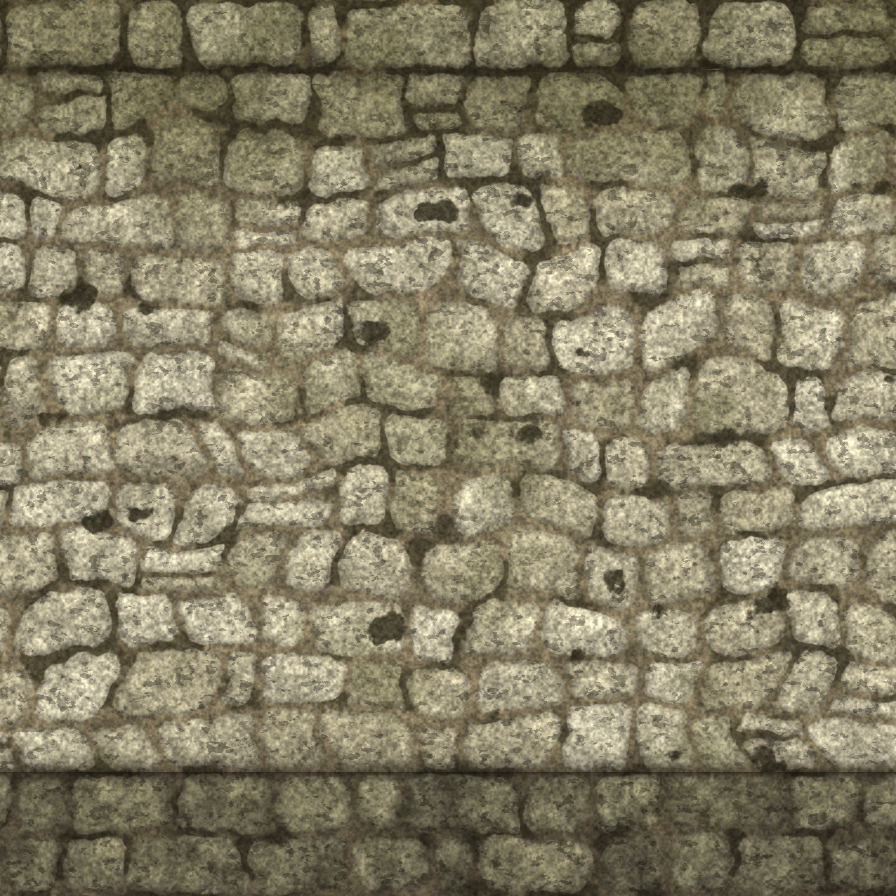
A Shadertoy shader for this texture:

```glsl
const float PLINTH_TOP = 0.138;
const float COPING_BASE = 0.922;
const float WALL_ROWS = 12.0;
const float JOINT = 0.0040;
const float WARP = 0.042;
const float SPLIT_CHANCE = 0.07;
const float STAIN_GRID = 7.0;
const float EXPOSURE = 1.05;
const vec3 PALE_STONE = vec3(0.740, 0.713, 0.612);
const vec3 GREY_STONE = vec3(0.605, 0.574, 0.462);
const vec3 MORTAR = vec3(0.465, 0.420, 0.322);
const vec3 PLINTH_STONE = vec3(0.405, 0.386, 0.300);
const vec3 MOSS = vec3(0.400, 0.385, 0.265);
const vec3 SOOT = vec3(0.190, 0.178, 0.122);

struct Stone { float depth; float tone; vec2 local; };

float hash(vec2 p) {
    vec3 q = fract(p.xyx * 0.1031);
    q += dot(q, q.yzx + 33.33);
    return fract((q.x + q.y) * q.z);
}

float noise(vec2 p) {
    vec2 i = floor(p), f = fract(p);
    f = f * f * (3.0 - 2.0 * f);
    return mix(mix(hash(i), hash(i + vec2(1, 0)), f.x),
               mix(hash(i + vec2(0, 1)), hash(i + vec2(1, 1)), f.x), f.y);
}

float fbm(vec2 p) {
    float sum = 0.0, amp = 0.5;
    for (int i = 0; i < 5; i++) {
        sum += amp * noise(p);
        p = mat2(1.6, 1.2, -1.2, 1.6) * p + 17.3;
        amp *= 0.5;
    }
    return sum / 0.97;
}

float jointX(float column, float row) {
    return column + 0.66 * (hash(vec2(column + 40.0, row * 7.0 + 3.0)) - 0.5);
}

// Finds the stone in a course of uneven blocks; some blocks are split.
Stone findStone(vec2 p, float base, float height, float width, float seed, float splitChance) {
    float row = floor((p.y - base) / height);
    float key = row + seed;
    float shift = hash(vec2(key, 5.0));
    float x = p.x / width + shift;
    float column = floor(x);
    if (x < jointX(column, key)) column -= 1.0;
    else if (x >= jointX(column + 1.0, key)) column += 1.0;

    vec2 lo = vec2((jointX(column, key) - shift) * width, base + row * height);
    vec2 hi = vec2((jointX(column + 1.0, key) - shift) * width, lo.y + height);
    vec2 id = vec2(column + 60.0, key * 3.0);
    if (hash(id + 9.1) < splitChance) {
        float cut = mix(lo.y, hi.y, 0.38 + 0.24 * hash(id + 2.7));
        if (p.y < cut) hi.y = cut;
        else { lo.y = cut; id += 31.0; }
    }

    vec2 halfSize = 0.5 * (hi - lo);
    vec2 q = p - 0.5 * (lo + hi);
    float tilt = (hash(id + 4.4) - 0.5) * 0.2;
    vec2 local = q / halfSize;
    q += tilt * vec2(q.y, -q.x);
    q.x *= 1.0 + 0.28 * (hash(id + 6.2) - 0.5) * local.y;
    float radius = min(halfSize.x, halfSize.y) * mix(0.3, 0.7, hash(id + 1.3));
    vec2 d = abs(q) - halfSize + JOINT + radius;
    float sd = length(max(d, 0.0)) + min(max(d.x, d.y), 0.0) - radius;
    return Stone(-sd, hash(id + 8.8), local);
}

// Ragged sooty blotches scattered on a jittered grid.
float stains(vec2 p) {
    float mask = 0.0;
    float rag = 0.065 * (fbm(p * 38.0) - 0.5);
    vec2 cell = floor(p * STAIN_GRID);
    for (int j = -1; j <= 1; j++)
    for (int i = -1; i <= 1; i++) {
        vec2 c = cell + vec2(i, j);
        vec2 center = (c + vec2(hash(c + 11.0), hash(c + 23.0))) / STAIN_GRID;
        float size = mix(-0.005, 0.014, hash(c + 37.0));
        vec2 q = (p - center) * vec2(0.75, 1.2);
        mask = max(mask, 1.0 - smoothstep(size - 0.006, size + 0.003, length(q) + rag));
    }
    return mask;
}

void mainImage(out vec4 fragColor, in vec2 fragCoord) {
    vec2 uv = fragCoord / iResolution.xy;
    float pixel = 1.0 / iResolution.y;
    bool plinth = uv.y < PLINTH_TOP;
    bool coping = uv.y > COPING_BASE;

    // Bent courses, straightened at the ledges
    float ledge = abs(uv.y - PLINTH_TOP);
    float straight = min(ledge, abs(uv.y - COPING_BASE));
    vec2 bend = vec2(noise(uv * 11.0), noise(uv * 10.0 + 50.0)) - 0.5;
    vec2 chips = vec2(fbm(uv * 55.0), fbm(uv * 55.0 + 90.0)) - 0.5;
    float freedom = smoothstep(0.0, 0.05, straight) * (plinth || coping ? 0.25 : 1.0);
    vec2 p = uv + bend * WARP * freedom + chips * 0.013;

    Stone stone;
    if (plinth) stone = findStone(p, 0.0, PLINTH_TOP * 0.5, 0.095, 2.0, 0.0);
    else if (coping) stone = findStone(p, COPING_BASE, 0.080, 0.100, 70.0, 0.08);
    else stone = findStone(p, PLINTH_TOP, (COPING_BASE - PLINTH_TOP) / WALL_ROWS, 0.081, 20.0, SPLIT_CHANCE);

    float cloud = fbm(uv * 9.0 + 7.0);
    float mottling = fbm(uv * 42.0 + 3.0);
    float grain = fbm(uv * 200.0) - 0.5;
    float grit = noise(uv * 380.0 + 12.0) - 0.5;
    float pits = smoothstep(0.63, 0.69, fbm(uv * vec2(85.0, 135.0) + 20.0));
    float upper = smoothstep(0.70, 0.94, uv.y);

    // Stone faces with worn rims
    vec3 face = mix(GREY_STONE, PALE_STONE, clamp(stone.tone * 0.9 + 0.5 * (mottling - 0.4), 0.0, 1.0));
    if (plinth) face = PLINTH_STONE * (0.86 + 0.28 * stone.tone);
    face *= 0.82 + 0.20 * smoothstep(0.0, 0.009, stone.depth);
    face *= 1.0 + 0.08 * stone.local.y + (plinth ? 0.9 : 0.36) * (mottling - 0.5);
    face *= 1.0 - 0.28 * pits;
    float mossy = smoothstep(0.50, 0.80, cloud + 0.14 * upper) * (plinth ? 0.15 : 0.5);
    face = mix(face, MOSS, mossy);

    // Mortar bed and recessed shadows
    vec3 bed = MORTAR * (0.76 + 0.48 * mottling);
    float recess = smoothstep(0.50, 0.64, fbm(uv * 22.0 + 31.0) + 0.13 * upper);
    bed = mix(bed, SOOT, recess * 0.65);
    if (plinth) bed *= 0.66;
    float cover = smoothstep(-0.0008 - pixel * 0.6, 0.0010 + pixel * 0.6, stone.depth);
    vec3 color = mix(bed, face, cover);

    // Weathering
    if (!plinth && !coping) color = mix(color, SOOT, stains(uv) * 0.82);
    color *= mix(vec3(1.0), vec3(0.78, 0.78, 0.72), upper);
    color *= EXPOSURE * (0.90 + 0.20 * cloud);
    color *= 1.0 + 0.72 * grain + 0.28 * grit;
    float ledgeShade = plinth ? 0.005 : 0.014;
    color *= 1.0 - 0.38 * exp(-ledge / ledgeShade);
    color *= 1.0 - 0.30 * exp(-abs(uv.y - COPING_BASE + 0.02 * (mottling - 0.5)) / 0.008);
    fragColor = vec4(clamp(color, 0.0, 1.0), 1.0);
}
```
